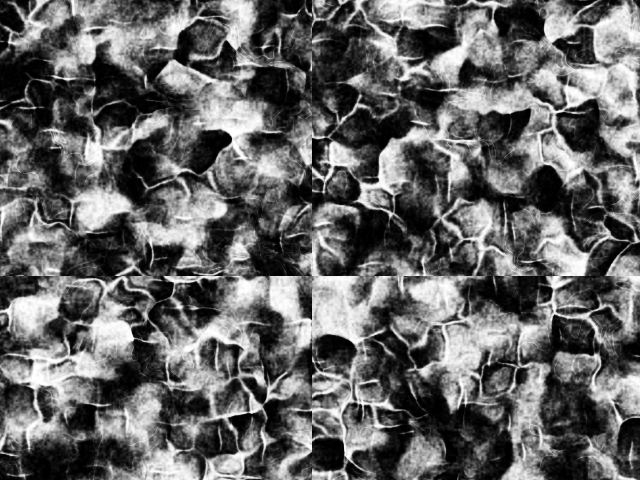
This texture is drawn by a Shadertoy shader. Its source:

```glsl
#define SEAM vec2(0.488, 0.424)
#define CELL_FREQ 14.0
#define STROKE_FREQ 13.0
#define WARP 0.036
#define CONTRAST 1.95
#define DARKEN 1.5
#define CREASE 1.2
#define WRINKLE 0.55
#define STROKE 1.5
#define GRAIN 0.6

vec3 hash3(vec2 c) {
    vec3 q = fract(c.xyx * vec3(0.1031, 0.1030, 0.0973));
    q += dot(q, q.yxz + 33.33);
    return fract((q.xxy + q.yzz) * q.zyx);
}

// Smooth value noise, 0 to 1
float noise(vec2 p) {
    vec2 i = floor(p), f = fract(p);
    f = f * f * (3.0 - 2.0 * f);
    vec2 e = vec2(1.0, 0.0);
    return mix(mix(hash3(i).x, hash3(i + e).x, f.x),
               mix(hash3(i + e.yx).x, hash3(i + e.xx).x, f.x), f.y);
}

vec2 noise2(vec2 p) {
    return vec2(noise(p), noise(p + 57.3)) - 0.5;
}

float bell(float x, float width) {
    x /= width;
    return exp(-x * x);
}

// Squarish cells with tilted tones: x = blended tone, y = distance to border
vec2 cells(vec2 p, float sharpness) {
    vec2 base = floor(p);
    float sum = 0.0, total = 0.0, near = 9.0, second = 9.0;
    for (int y = -1; y <= 1; y++)
    for (int x = -1; x <= 1; x++) {
        vec2 id = base + vec2(x, y);
        vec3 h = hash3(id);
        vec2 r = p - id - h.xy;
        vec2 r2 = r * r;
        float d = sqrt(sqrt(dot(r2, r2)));
        float angle = 6.2832 * fract(h.z * 37.0);
        float tone = 2.0 * h.z - 1.0 + 1.8 * dot(r, vec2(cos(angle), sin(angle)));
        float w = exp(-sharpness * d);
        sum += w * tone;
        total += w;
        second = min(second, max(near, d));
        near = min(near, d);
    }
    return vec2(sum / total, second - near);
}

// Short bright lines along either axis, each with a dark side
float strokes(vec2 p) {
    vec2 base = floor(p);
    float s = 0.0;
    for (int y = -1; y <= 1; y++)
    for (int x = -1; x <= 1; x++) {
        vec2 id = base + vec2(x, y);
        vec3 h = hash3(id + 71.0);
        vec2 r = p - id - h.xy;
        if (h.z > 0.55) r = r.yx;
        float reach = 0.25 + 0.45 * fract(h.z * 17.0);
        float taper = 1.0 - smoothstep(0.3 * reach, reach, abs(r.x));
        r.y += 0.03 * sin(7.0 * r.x + 40.0 * h.x);
        float line = bell(r.y, 0.032) - 0.6 * bell(r.y + 0.1, 0.07);
        s += line * taper * fract(h.z * 31.0);
    }
    return s;
}

void mainImage(out vec4 fragColor, in vec2 fragCoord) {
    // Four panels, each with its own patch of the pattern
    vec2 uv = fragCoord / iResolution.xy;
    vec2 p = uv * vec2(iResolution.x / iResolution.y, 1.0);
    p += step(SEAM, uv) * vec2(13.7, 29.3);

    // Bent coordinates
    vec2 bend = WARP * (noise2(p * 15.0) + 0.4 * noise2(p * 38.0 + 9.0));
    vec2 q = p + bend;

    // Soft and sharp lumps
    float focus = smoothstep(0.25, 0.75, noise(p * 12.0 + 31.0));
    vec2 big = cells(q * CELL_FREQ, mix(6.0, 26.0, focus));
    vec2 small = cells(q * CELL_FREQ * 2.1 + 40.0, mix(16.0, 7.0, focus));
    float tone = big.x + 0.42 * small.x + 1.1 * (noise(q * 10.0 + 80.0) - 0.5);

    // Creases on the borders and wrinkles inside
    float mask = smoothstep(0.4, 0.75, noise(p * 14.0 + 120.0));
    tone += CREASE * mask * (bell(big.y, 0.08) - 0.6 * bell(big.y - 0.22, 0.1));
    float fold = noise(q * 34.0 + 4.0 * bend.yx / WARP) - 0.5;
    tone += WRINKLE * (bell(fold, 0.07) - 0.25) * noise(p * 17.0 + 7.0);
    tone += STROKE * strokes((p + 0.2 * bend) * STROKE_FREQ);

    // Fine wisps that follow the bends, and a fine speckle
    float wisps = noise(q * vec2(50.0, 130.0)) + noise(q * vec2(130.0, 50.0) + 19.0) - 1.0;
    float speck = noise(p * vec2(170.0, 230.0) + 3.0) + noise(p * vec2(230.0, 170.0)) - 1.0;
    float grain = GRAIN * (0.6 * wisps + 0.7 * speck);
    tone += grain;

    // Even spread of greys, leaning to the dark
    float grey = pow(1.0 / (1.0 + exp(-CONTRAST * tone)), DARKEN);
    grey += 0.06 * grain;
    fragColor = vec4(vec3(clamp(grey, 0.0, 1.0)), 1.0);
}
```
